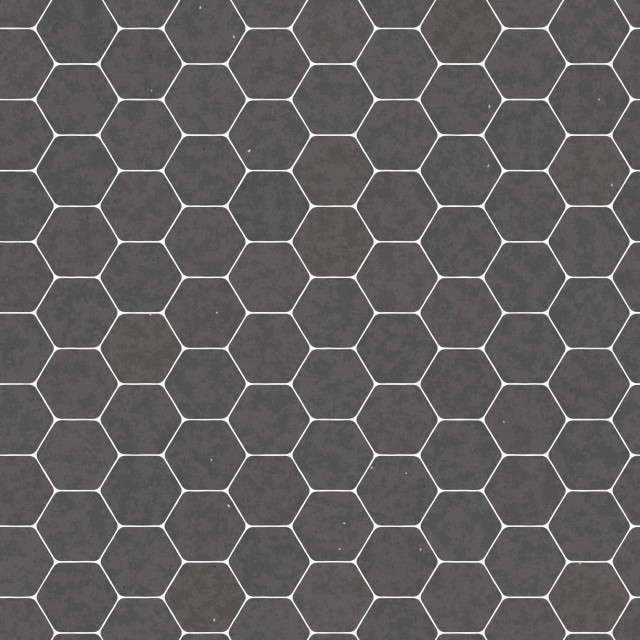
A Shadertoy shader for this pattern:

```glsl
const float COLUMNS = 10.0;              // must be even to tile
const float ROWS = 9.0;
const vec2 ORIGIN = vec2(0.0205, 0.0111);
const float GROUT_HALF_WIDTH = 0.0012;
const float CORNER_SOFTNESS = 0.0070;
const float EDGE_WOBBLE = 0.0005;
const vec3 GROUT_COLOUR = vec3(0.975);
const vec3 STONE_DARK = vec3(0.317, 0.318, 0.318);
const vec3 STONE_LIGHT = vec3(0.364, 0.354, 0.358);
const vec3 WARM_TINT = vec3(0.014, 0.002, 0.001);
const float TONE_VARIATION = 0.012;
const float GRAIN = 0.022;
const float MOTTLE_CELLS = 36.0;
const float SPECK_CELLS = 40.0;
const float CHIP_CHANCE = 0.008;
const float PIT_CHANCE = 0.03;

// Integer hash: three values in 0..1
vec3 hash3(vec2 cell, float seed) {
    uvec3 v = uvec3(cell, seed) * 1664525u + 1013904223u;
    v.x += v.y * v.z; v.y += v.z * v.x; v.z += v.x * v.y;
    v ^= v >> 16u;
    v.x += v.y * v.z; v.y += v.z * v.x; v.z += v.x * v.y;
    return vec3(v >> 8u) / 16777216.0;
}

vec2 wrapCell(vec2 cell, vec2 period) {
    return floor(mod(cell + 0.5, period));
}

// Gradient noise that wraps over the unit canvas
float cornerSlope(vec2 cell, vec2 offset, float cells, float seed) {
    float angle = 6.28319 * hash3(wrapCell(cell, vec2(cells)), seed).x;
    return dot(vec2(cos(angle), sin(angle)), offset);
}

float gradientNoise(vec2 uv, float cells, float seed) {
    vec2 p = uv * cells, i = floor(p), f = p - i;
    vec2 w = f * f * f * (f * (f * 6.0 - 15.0) + 10.0);
    vec2 e = vec2(1.0, 0.0);
    return mix(mix(cornerSlope(i, f, cells, seed),
                   cornerSlope(i + e.xy, f - e.xy, cells, seed), w.x),
               mix(cornerSlope(i + e.yx, f - e.yx, cells, seed),
                   cornerSlope(i + e.xx, f - e.xx, cells, seed), w.x), w.y);
}

float mottle(vec2 uv) {
    float sum = 0.0, weight = 0.55, cells = MOTTLE_CELLS;
    for (int octave = 0; octave < 4; octave++) {
        sum += weight * gradientNoise(uv, cells, float(octave) + 1.0);
        cells *= 2.0;
        weight *= 0.85;
    }
    return sum;
}

float smoothMax(float a, float b, float k) {
    float h = max(k - abs(a - b), 0.0) / k;
    return max(a, b) + 0.25 * k * h * h;
}

// Distance to a flat-topped hexagon with softened corners
float hexDistance(vec2 p, float halfHeight, float columnStep) {
    vec2 q = abs(p);
    vec2 normal = normalize(vec2(halfHeight, columnStep / 3.0));
    float reach = normal.x * columnStep * 2.0 / 3.0;
    float upper = dot(q, normal) - reach;
    float lower = dot(vec2(q.x, -q.y), normal) - reach;
    float sides = smoothMax(upper, lower, CORNER_SOFTNESS);
    return smoothMax(sides, q.y - halfHeight, CORNER_SOFTNESS);
}

// Sparse elongated marks, at most one in each cell
float specks(vec2 uv, float chance, float radius, float seed, float pixel) {
    vec2 p = uv * SPECK_CELLS;
    vec2 cell = wrapCell(floor(p), vec2(SPECK_CELLS));
    vec3 place = hash3(cell, seed), shape = hash3(cell, seed + 1.0);
    vec2 d = (fract(p) - mix(vec2(0.2), vec2(0.8), place.xy)) / SPECK_CELLS;
    float angle = 6.28319 * shape.x;
    vec2 axis = vec2(cos(angle), sin(angle));
    d -= axis * clamp(dot(d, axis), -radius, radius) * shape.y;
    float size = radius * mix(0.5, 1.0, shape.z);
    return step(place.z, chance) * (1.0 - smoothstep(size - pixel, size + pixel, length(d)));
}

void mainImage(out vec4 fragColor, in vec2 fragCoord) {
    vec2 uv = fragCoord / iResolution.xy;
    float pixel = 1.0 / min(iResolution.x, iResolution.y);

    // Nearest centre of two interleaved grids
    vec2 period = vec2(2.0 / COLUMNS, 1.0 / ROWS);
    vec2 p = uv - ORIGIN;
    vec2 a = p - period * round(p / period);
    vec2 b = p - period * (floor(p / period) + 0.5);
    vec2 metric = vec2(0.8660254 * COLUMNS, ROWS);
    vec2 local = length(a * metric) < length(b * metric) ? a : b;
    vec2 lattice = vec2(COLUMNS, 2.0 * ROWS);
    vec2 tile = wrapCell(round((p - local) * lattice), lattice);
    vec3 random = hash3(tile, 11.0), tone = hash3(tile, 12.0);

    // Mottled stone, shifted and toned for each tile
    vec2 stoneUv = uv + random.xy;
    float cover = mottle(stoneUv) + 0.04 + 0.12 * (random.z - 0.5);
    vec3 colour = mix(STONE_DARK, STONE_LIGHT, smoothstep(-0.22, 0.24, cover));
    colour += TONE_VARIATION * (tone.x - 0.5) + WARM_TINT * tone.y * tone.y;
    colour += GRAIN * gradientNoise(stoneUv, 256.0, 7.0);

    // Dark pits and pale chips
    colour *= 1.0 - 0.3 * specks(uv, PIT_CHANCE, 0.0012, 21.0, pixel);
    colour = mix(colour, vec3(0.85), specks(uv, CHIP_CHANCE, 0.0014, 31.0, pixel));

    // Grout
    float edge = hexDistance(local, 0.5 / ROWS, 1.0 / COLUMNS) + GROUT_HALF_WIDTH;
    edge += EDGE_WOBBLE * gradientNoise(stoneUv, 50.0, 9.0);
    colour = mix(colour, GROUT_COLOUR, smoothstep(-0.6 * pixel, 0.6 * pixel, edge));
    fragColor = vec4(colour, 1.0);
}
```
